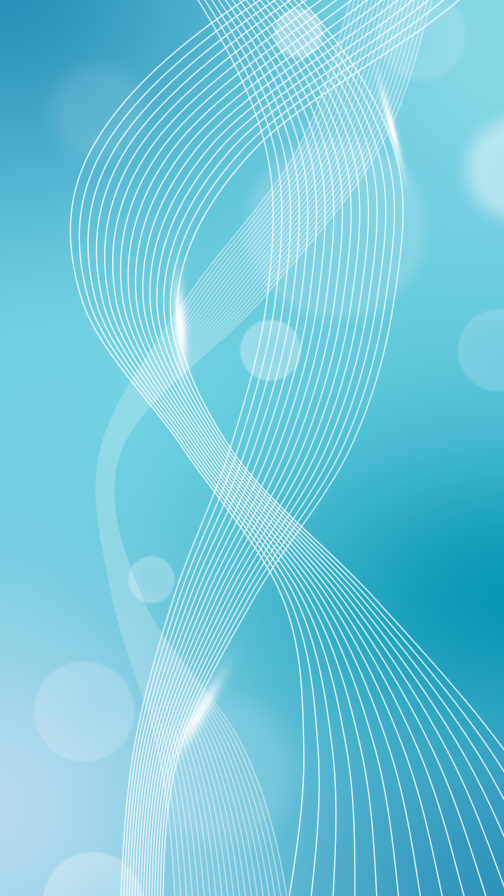
This background is drawn by a WebGL 1 fragment shader. Its source:

```glsl
precision highp float;
// Soft teal backdrop with pale bokeh discs and three flowing ribbons of fine lines.
// Each ribbon is a set of strands blended between two edge curves x(y); an edge is
// a cubic spline over nine evenly spaced heights, and narrow glints mark the folds.
uniform vec2 u_resolution;

const float ASPECT = 0.5625;          // composition width for a height of 1
const float SPANS = 6.0;              // spline spans over the height
const float LINE_HALF_WIDTH = 0.0008;
const int MAX_STRANDS = 22;

const vec3 WATER = vec3(0.40, 0.79, 0.87);
const vec3 SKY = vec3(0.46, 0.83, 0.90);
const vec3 BLUE = vec3(0.16, 0.55, 0.72);
const vec3 TEAL = vec3(0.03, 0.60, 0.71);
const vec3 MIST = vec3(0.72, 0.86, 0.93);
const vec3 AQUA = vec3(0.58, 0.87, 0.91);

// Edge heights run from one span above the canvas to one span below it.
const mat3 LEFT_OUTER = mat3(0.602, 0.273, 0.102, 0.091, 0.204, 0.315, 0.339, 0.323, 0.286);
const mat3 LEFT_INNER = mat3(0.668, 0.512, 0.284, 0.198, 0.257, 0.417, 0.560, 0.664, 0.755);
const mat3 RIGHT_INNER = mat3(0.091, 0.221, 0.297, 0.298, 0.257, 0.194, 0.150, 0.135, 0.135);
const mat3 RIGHT_OUTER = mat3(0.130, 0.336, 0.440, 0.440, 0.391, 0.284, 0.202, 0.182, 0.195);
const mat3 VEIL_INNER = mat3(0.430, 0.391, 0.332, 0.208, 0.112, 0.125, 0.176, 0.195, 0.195);
const mat3 VEIL_OUTER = mat3(0.520, 0.482, 0.423, 0.293, 0.137, 0.159, 0.271, 0.320, 0.326);

float glow(vec2 p, vec2 centre, vec2 size) {
  vec2 d = (p - centre) / size;
  return exp(-dot(d, d));
}

// Catmull-Rom weight of a knot at distance d.
float splineWeight(float d) {
  d = abs(d);
  if (d < 1.0) return (1.5 * d - 2.5) * d * d + 1.0;
  if (d < 2.0) return ((-0.5 * d + 2.5) * d - 4.0) * d + 2.0;
  return 0.0;
}

float splineX(mat3 knots, float y) {
  float s = (1.0 - y) * SPANS + 1.0;
  float x = 0.0;
  for (int i = 0; i < 3; i++)
    for (int j = 0; j < 3; j++)
      x += knots[i][j] * splineWeight(s - float(3 * i + j));
  return x;
}

// Position and slope of an edge.
vec2 edge(mat3 knots, float y) {
  const float STEP = 0.002;
  float x = splineX(knots, y);
  return vec2(x, (splineX(knots, y + STEP) - x) / STEP);
}

// Combined coverage of evenly spaced lines between two edges.
float strands(vec2 p, vec2 a, vec2 b, float count, float opacity, float pixel) {
  float clear = 1.0;
  for (int i = 0; i < MAX_STRANDS; i++) {
    if (float(i) >= count) break;
    vec2 line = mix(a, b, float(i) / (count - 1.0));
    float d = abs(p.x - line.x) / sqrt(1.0 + line.y * line.y);
    float overlap = min(d + 0.5 * pixel, LINE_HALF_WIDTH) - max(d - 0.5 * pixel, -LINE_HALF_WIDTH);
    clear *= 1.0 - opacity * clamp(overlap / pixel, 0.0, 1.0);
  }
  return 1.0 - clear;
}

float band(float x, float a, float b, float blur) {
  return smoothstep(a - blur, a + blur, x) * (1.0 - smoothstep(b - blur, b + blur, x));
}

float disc(vec2 p, vec2 centre, float radius, float blur) {
  float d = length(p - centre);
  float rim = 0.8 + 0.2 * smoothstep(0.0, radius, d);
  return rim * (1.0 - smoothstep(radius - blur, radius + blur, d));
}

// Streak of light along a unit axis.
float glint(vec2 p, vec2 centre, vec2 axis, vec2 size) {
  vec2 d = p - centre;
  return glow(vec2(dot(d, axis), dot(d, vec2(-axis.y, axis.x))), vec2(0.0), size);
}

void main() {
  vec2 p = gl_FragCoord.xy / u_resolution * vec2(ASPECT, 1.0);
  float pixel = 1.0 / u_resolution.y;

  // Backdrop
  vec3 color = mix(WATER, SKY, glow(p, vec2(0.08, 0.58), vec2(0.25, 0.2)));
  color = mix(color, BLUE, 0.95 * glow(p, vec2(0.0, 1.03), vec2(0.26, 0.24)));
  color = mix(color, AQUA, 0.7 * glow(p, vec2(0.56, 0.96), vec2(0.2, 0.22)));
  color = mix(color, TEAL, glow(p, vec2(0.58, 0.33), vec2(0.30, 0.18)));
  color = mix(color, BLUE, 0.9 * glow(p, vec2(0.58, 0.0), vec2(0.28, 0.2)));
  color = mix(color, MIST, 0.95 * glow(p, vec2(-0.02, 0.1), vec2(0.26, 0.24)));

  // Bokeh: sharp discs, then blurred ones
  float haze = 0.38 * disc(p, vec2(0.333, 0.963), 0.027, 0.003);
  haze += 0.32 * disc(p, vec2(0.302, 0.609), 0.034, 0.002);
  haze += 0.28 * disc(p, vec2(0.169, 0.353), 0.026, 0.002);
  haze += 0.18 * disc(p, vec2(0.094, 0.206), 0.056, 0.002);
  haze += 0.28 * disc(p, vec2(0.104, -0.007), 0.056, 0.002);
  haze += 0.16 * disc(p, vec2(0.557, 0.609), 0.046, 0.002);
  haze += 0.14 * disc(p, vec2(0.470, 0.961), 0.050, 0.005);
  haze += 0.16 * disc(p, vec2(0.375, 0.745), 0.100, 0.012);
  haze += 0.45 * disc(p, vec2(0.578, 0.811), 0.056, 0.018);
  haze += 0.12 * disc(p, vec2(0.110, 0.875), 0.050, 0.020);
  haze += 0.12 * disc(p, vec2(0.250, 0.140), 0.080, 0.025);
  color = mix(color, vec3(1.0), min(haze, 0.6));

  // Translucent veil, lined only near its ends
  vec2 a = edge(VEIL_INNER, p.y);
  vec2 b = edge(VEIL_OUTER, p.y);
  float veil = 0.05 + 0.17 * band(p.y, 0.24, 0.61, 0.06);
  color = mix(color, vec3(1.0), veil * band(p.x, a.x, b.x, pixel));
  float lined = 1.0 - band(p.y, 0.22, 0.62, 0.07);
  color = mix(color, vec3(1.0), strands(p, a, b, 20.0, 0.42 * lined, pixel));

  // Right and left line ribbons
  a = edge(RIGHT_INNER, p.y);
  b = edge(RIGHT_OUTER, p.y);
  color = mix(color, vec3(1.0), strands(p, a, b, 16.0, 0.68, pixel));
  a = edge(LEFT_OUTER, p.y);
  b = edge(LEFT_INNER, p.y);
  color = mix(color, vec3(1.0), strands(p, a, b, 15.0, 0.76, pixel));

  // Glints on the folds
  float shine = glint(p, vec2(0.437, 0.858), vec2(0.25, -0.968), vec2(0.045, 0.004));
  shine += glint(p, vec2(0.201, 0.637), vec2(0.06, -0.998), vec2(0.046, 0.007));
  shine += 0.9 * glint(p, vec2(0.222, 0.203), vec2(0.5, 0.866), vec2(0.045, 0.008));
  color = mix(color, vec3(1.0), min(shine, 1.0));

  gl_FragColor = vec4(color, 1.0);
}
```
